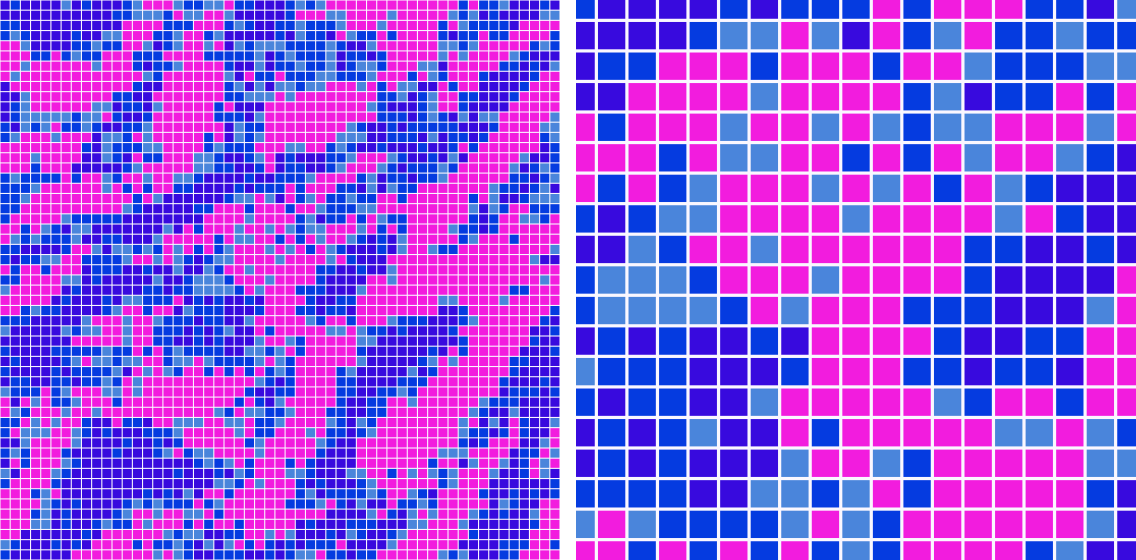
Left: the whole. Right: its middle third, enlarged.
A WebGL 2 fragment shader for this pattern:

```glsl
#version 300 es
precision highp float;
// A 55 x 55 grid of square tiles in magenta and three blues, with thin white joints.
// Bent, stretched gradient noise is sampled once per tile to form slanting bands,
// and a random offset per tile breaks up their edges.

uniform vec2 u_resolution;
out vec4 fragColor;

const float TILES = 55.0;
const float JOINT_WIDTH = 0.105;              // share of a tile
const vec3 JOINT = vec3(0.98, 0.97, 1.0);
const vec3 MAGENTA = vec3(0.95, 0.11, 0.87);
const vec3 SKY = vec3(0.29, 0.52, 0.86);
const vec3 BLUE = vec3(0.02, 0.23, 0.88);
const vec3 VIOLET = vec3(0.22, 0.04, 0.87);

const float BAND_ANGLE = 0.62;                // radians above horizontal
const vec2 BAND_SIZE = vec2(13.0, 5.2);       // length and breadth, in tiles
const float BEND = 5.0;                       // steepens bands to the right, in tiles
const float WARP = 5.0;                       // wander of the bands, in tiles
const float WARP_SIZE = 17.0;
const float EDGE_JITTER = 0.38;
const float SHADE_JITTER = 0.26;
const float MAGENTA_LEVEL = 0.065;
const float SKY_LEVEL = -0.03;
const float BLUE_LEVEL = -0.20;

// Integer hash of a lattice point, 0 to 1
float hash(vec2 p, uint seed) {
  uvec2 q = uvec2(ivec2(floor(p)) + 4096);
  uint h = q.x * 73856093u ^ q.y * 19349663u ^ seed * 83492791u;
  h = (h ^ (h >> 16)) * 73244475u;
  h = (h ^ (h >> 15)) * 73244475u;
  h ^= h >> 16;
  return float(h >> 8) / 16777216.0;
}

// Slope at a lattice corner, projected on the offset from it
float cornerSlope(vec2 corner, vec2 offset, uint seed) {
  float angle = 6.28319 * hash(corner, seed);
  return dot(vec2(cos(angle), sin(angle)), offset);
}

float gradientNoise(vec2 p, uint seed) {
  vec2 i = floor(p), f = p - i;
  vec2 w = f * f * f * (f * (f * 6.0 - 15.0) + 10.0);
  vec2 e = vec2(1.0, 0.0);
  float low = mix(cornerSlope(i, f, seed), cornerSlope(i + e, f - e, seed), w.x);
  float high = mix(cornerSlope(i + e.yx, f - e.yx, seed),
                   cornerSlope(i + 1.0, f - 1.0, seed), w.x);
  return mix(low, high, w.y);
}

// Slanting band field at a tile
float bandField(vec2 tile) {
  vec2 p = tile - 0.5 * TILES;
  p += WARP * vec2(gradientNoise(tile / WARP_SIZE, 1u),
                   gradientNoise(tile / WARP_SIZE, 2u));
  float side = p.x / (0.5 * TILES);
  p.y -= BEND * side * side;
  float c = cos(BAND_ANGLE), s = sin(BAND_ANGLE);
  vec2 along = vec2(c * p.x + s * p.y, c * p.y - s * p.x);
  return 1.1 * gradientNoise(along / BAND_SIZE + 0.37, 3u);
}

vec3 tileColour(vec2 tile) {
  float level = bandField(tile + 0.5) + EDGE_JITTER * (hash(tile, 4u) - 0.5);
  if (level > MAGENTA_LEVEL) return MAGENTA;
  level += SHADE_JITTER * (hash(tile, 5u) - 0.5);
  return level > SKY_LEVEL ? SKY : level > BLUE_LEVEL ? BLUE : VIOLET;
}

// Share of each pixel footprint covered by the joints, per axis
vec2 jointCover(vec2 p, float pixel) {
  vec2 d = fract(p + 0.5) - 0.5;
  float h = 0.5 * JOINT_WIDTH;
  return (clamp(d + 0.5 * pixel, -h, h) - clamp(d - 0.5 * pixel, -h, h)) / pixel;
}

void main() {
  float pixel = TILES / min(u_resolution.x, u_resolution.y);
  vec2 p = gl_FragCoord.xy * pixel;
  vec2 cover = jointCover(p, pixel);
  float joint = 1.0 - (1.0 - cover.x) * (1.0 - cover.y);
  fragColor = vec4(mix(tileColour(floor(p)), JOINT, joint), 1.0);
}
```
